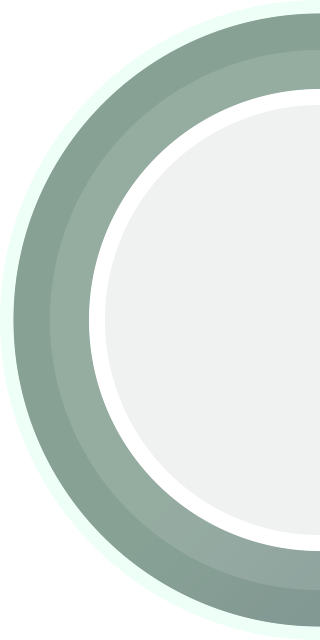
A WebGL 2 fragment shader for this background:

```glsl
#version 300 es
precision highp float;

uniform vec2 u_resolution;
out vec4 fragColor;

const vec3 WHITE = vec3(1.0);
const vec3 MINT = vec3(0.93, 1.0, 0.97);
const vec3 SAGE = vec3(0.53, 0.63, 0.585);
const vec3 SLATE = vec3(0.51, 0.595, 0.575);
const vec3 PALE_GRAY = vec3(0.941, 0.949, 0.945);

// Antialiased coverage of a disc, given the distance from its centre
float disc(float dist, float radius, float pixel) {
    return 1.0 - smoothstep(-0.6 * pixel, 0.6 * pixel, dist - radius);
}

// Sage that cools to slate along the falling diagonal
vec3 ringColor(vec2 p) {
    return mix(SAGE, SLATE, smoothstep(0.05, 0.5, p.x - p.y));
}

void main() {
    // Centre on the right edge, one unit per canvas height
    vec2 scale = vec2(2.0 * u_resolution.x, u_resolution.y);
    vec2 p = gl_FragCoord.xy / scale - 0.5;
    float dist = length(p);
    float pixel = 1.0 / u_resolution.y;

    // Concentric discs, largest first
    vec3 ring = ringColor(p);
    vec3 color = mix(WHITE, MINT, disc(dist, 0.5, pixel));
    color = mix(color, ring, disc(dist, 0.479, pixel));
    color = mix(color, mix(ring, WHITE, 0.115), disc(dist, 0.422, pixel));
    color = mix(color, WHITE, disc(dist, 0.361, pixel));
    color = mix(color, PALE_GRAY, disc(dist, 0.336, pixel));

    fragColor = vec4(color, 1.0);
}
```
